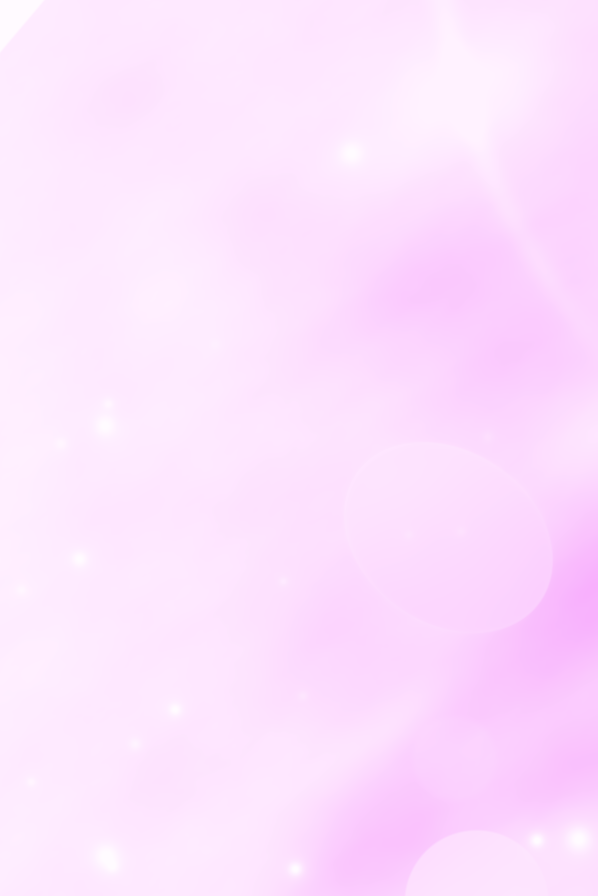
Give the GLSL for this background, as a Shadertoy shader.

```glsl
const vec3 PALE = vec3(1.00, 0.95, 1.00);
const vec3 ORCHID = vec3(0.97, 0.68, 0.99);
const vec3 SPARK = vec3(1.00, 0.985, 1.00);

vec2 rotate(vec2 p, float angle) {
    float c = cos(angle), s = sin(angle);
    return vec2(c * p.x + s * p.y, c * p.y - s * p.x);
}

vec2 hash2(vec2 cell) {
    vec2 h = vec2(dot(cell, vec2(127.1, 311.7)), dot(cell, vec2(269.5, 183.3)));
    return fract(sin(h) * 43758.5);
}

float gradientNoise(vec2 p) {
    vec2 i = floor(p), f = fract(p);
    vec2 u = f * f * f * (f * (f * 6.0 - 15.0) + 10.0);
    vec2 e = vec2(0.0, 1.0);
    float a = dot(hash2(i) * 2.0 - 1.0, f);
    float b = dot(hash2(i + e.yx) * 2.0 - 1.0, f - e.yx);
    float c = dot(hash2(i + e.xy) * 2.0 - 1.0, f - e.xy);
    float d = dot(hash2(i + e.yy) * 2.0 - 1.0, f - e.yy);
    return mix(mix(a, b, u.x), mix(c, d, u.x), u.y);
}

float fbm(vec2 p) {
    float sum = 0.0, amplitude = 0.5;
    for (int octave = 0; octave < 4; octave++) {
        sum += amplitude * gradientNoise(p);
        p = rotate(p, 0.6) * 2.03;
        amplitude *= 0.5;
    }
    return sum;
}

// Soft elliptical cloud with its long axis at the given angle
float cloud(vec2 p, vec2 centre, vec2 radius, float angle) {
    vec2 q = rotate(p - centre, angle) / radius;
    return exp(-dot(q, q));
}

// Approximate signed distance to a tilted ellipse
float ellipse(vec2 p, vec2 centre, vec2 radius, float angle) {
    vec2 q = rotate(p - centre, angle);
    float k = length(q / radius);
    return k * (k - 1.0) / max(length(q / (radius * radius)), 0.001);
}

float inside(float dist, float blur) {
    return 1.0 - smoothstep(-blur, blur, dist);
}

// Bright core with a wider halo
float sparkle(vec2 p, vec2 centre, float size) {
    float r = length(p - centre) / size;
    return 0.8 * exp(-r * r) + 0.25 * exp(-r * r * 0.2);
}

float cloudTint(vec2 p) {
    float tint = 0.13 + 0.14 * smoothstep(0.35, 0.9, p.x);
    // Deep clouds on the right
    tint += 0.55 * cloud(p, vec2(1.02, 0.55), vec2(0.17, 0.13), 0.6);
    tint += 0.36 * cloud(p, vec2(0.88, 0.38), vec2(0.26, 0.11), 0.5);
    tint += 0.27 * cloud(p, vec2(0.55, 0.45), vec2(0.15, 0.12), 0.9);
    tint += 0.48 * cloud(p, vec2(0.63, 0.08), vec2(0.19, 0.10), 0.8);
    tint += 0.38 * cloud(p, vec2(1.00, 0.23), vec2(0.20, 0.08), 0.5);
    tint += 0.31 * cloud(p, vec2(0.72, 1.03), vec2(0.21, 0.12), 0.5);
    tint += 0.28 * cloud(p, vec2(0.87, 0.88), vec2(0.17, 0.13), 0.3);
    tint += 0.14 * cloud(p, vec2(1.00, 1.18), vec2(0.09, 0.22), 0.0);
    // Faint clouds on the left
    tint += 0.12 * cloud(p, vec2(0.44, 1.13), vec2(0.12, 0.09), 0.9);
    tint += 0.11 * cloud(p, vec2(0.43, 0.65), vec2(0.15, 0.08), 0.2);
    tint += 0.08 * cloud(p, vec2(0.21, 1.32), vec2(0.14, 0.10), 0.4);
    tint += 0.10 * cloud(p, vec2(0.28, 0.20), vec2(0.13, 0.08), 0.5);
    // Pale openings
    tint -= 0.25 * cloud(p, vec2(0.77, 1.34), vec2(0.17, 0.12), 0.5);
    tint -= 0.16 * cloud(p, vec2(0.66, 0.29), vec2(0.16, 0.04), 0.6);
    tint -= 0.18 * cloud(p, vec2(0.98, 0.78), vec2(0.09, 0.10), 0.0);
    tint -= 0.07 * cloud(p, vec2(0.26, 1.00), vec2(0.09, 0.12), 0.0);
    tint -= 0.08 * cloud(p, vec2(0.00, 0.80), vec2(0.10, 0.70), 0.0);
    // Wisps that lean up and to the right
    float wisps = fbm(rotate(p, 0.65) * vec2(5.0, 9.0));
    return tint + wisps * (0.12 + 0.16 * tint);
}

// Sparse small sparkles, one candidate per cell
float scatteredSparkles(vec2 p, float cells) {
    float sum = 0.0;
    vec2 home = floor(p * cells);
    for (int k = 0; k < 9; k++) {
        vec2 cell = home + vec2(k % 3, k / 3) - 1.0;
        vec2 seed = hash2(cell + 17.0);
        float present = step(0.75, seed.x) * (1.0 - smoothstep(0.7, 1.0, cell.y / cells));
        sum += present * sparkle(p, (cell + 0.2 + 0.6 * hash2(cell)) / cells, 0.006 + 0.004 * seed.y);
    }
    return sum;
}

void mainImage(out vec4 fragColor, in vec2 fragCoord) {
    vec2 p = fragCoord / iResolution.xy * vec2(1.0, 1.5);
    float blur = 1.5 / iResolution.x;
    float tint = cloudTint(p);

    // Curved ray of light
    float rayX = 0.74 + 0.45 * (1.5 - p.y) - 0.05 * sin((1.5 - p.y) * 5.2);
    tint -= 0.14 * exp(-pow((p.x - rayX) / 0.025, 2.0)) * smoothstep(0.85, 1.05, p.y);

    // Translucent bubbles
    float large = ellipse(p, vec2(0.75, 0.60), vec2(0.187, 0.144), -0.611);
    float sheen = smoothstep(-0.12, 0.16, dot(p - vec2(0.75, 0.60), vec2(-0.5, 0.86)));
    tint = mix(tint, mix(0.44, 0.20, sheen), 0.75 * inside(large, blur));
    tint -= 0.05 * exp(-abs(large) / 0.004);
    float low = length(p - vec2(0.797, -0.01)) - 0.12;
    tint = mix(tint, 0.18, 0.7 * inside(low, blur));
    tint -= 0.05 * inside(length(p - vec2(0.76, 0.23)) - 0.07, 0.008);

    vec3 colour = mix(PALE, ORCHID, clamp(tint, 0.0, 1.0));

    // Sparkles
    float light = sparkle(p, vec2(0.178, 0.067), 0.020) + sparkle(p, vec2(0.968, 0.095), 0.020);
    light += sparkle(p, vec2(0.176, 0.787), 0.017) + sparkle(p, vec2(0.588, 1.243), 0.018);
    light += sparkle(p, vec2(0.133, 0.564), 0.012) + sparkle(p, vec2(0.898, 0.093), 0.011);
    light += sparkle(p, vec2(0.494, 0.045), 0.011) + sparkle(p, vec2(0.293, 0.312), 0.010);
    light += 0.6 * scatteredSparkles(p, 7.0) * (1.0 - 0.7 * smoothstep(0.3, 0.6, p.x));
    colour = mix(colour, SPARK, clamp(light, 0.0, 1.0));

    // White corner
    float corner = dot(p - vec2(0.0, 1.412), vec2(0.764, -0.645));
    colour = mix(colour, SPARK, 0.9 * inside(corner, blur));

    fragColor = vec4(colour, 1.0);
}
```
